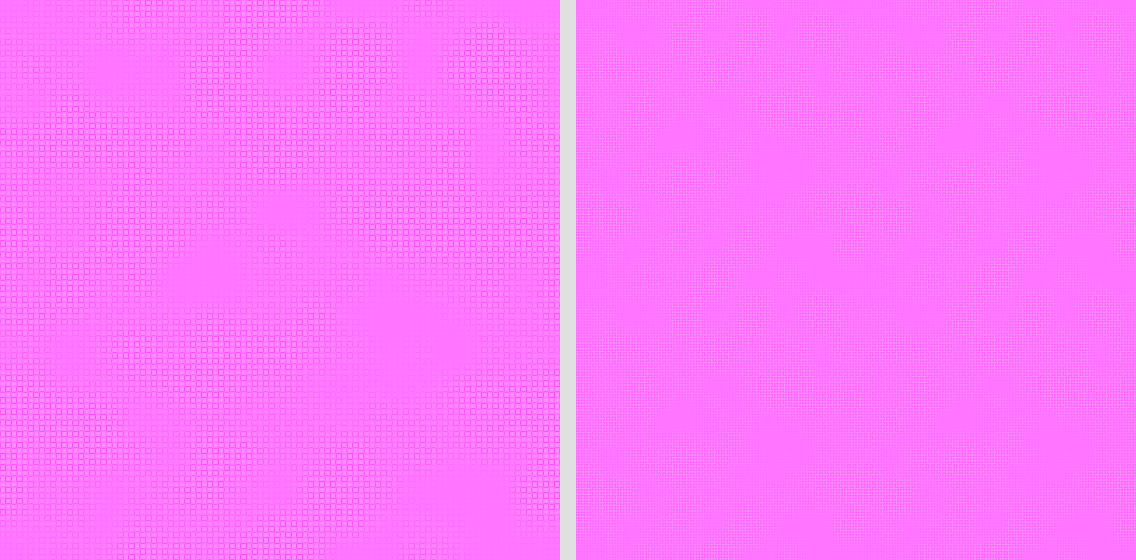
Left: one tile. Right: repeated 2 by 2.
Give the GLSL for this pattern, as a three.js fragment shader.

```glsl
// Draws a fine magenta plain weave whose relief fades in and out in soft patches.
varying vec2 vUv;

const float THREADS = 100.0;         // threads across and down, even so the weave wraps
const float WAIST = 0.36;            // half width of a thread at its crown, in cells
const float FLARE = 0.5;             // widening of a thread toward its ends
const float EDGE = 0.1;              // softness of the thread edges, in cells
const float CROWN_LIGHT = 0.095;     // lift of the thread crown above the base
const float END_FALL = 0.4;          // darkening toward the ends of a thread
const float SIDE_FALL = 0.12;        // darkening toward the sides of a thread
const float GAP_SHADE = -0.15;       // depth of the gaps between threads
const float PATCHES = 8.0;           // wear patches across and down
const float WEAR_LOW = 0.2;          // noise level at which the relief vanishes
const float WEAR_HIGH = 0.72;        // noise level of full relief
const float RELIEF_MIN = 0.06;
const float RELIEF_MAX = 1.1;
const vec3 BASE = vec3(1.0, 0.46, 1.0);
const vec3 TINT = vec3(0.0, 1.0, 0.0); // channel that carries the shading

float hash(vec2 p) {
  vec3 q = fract(vec3(p.xyx) * 0.1031);
  q += dot(q, q.yzx + 33.33);
  return fract((q.x + q.y) * q.z);
}

// Value noise that repeats after a whole number of cells.
float wrapNoise(vec2 uv, float period, float seed) {
  vec2 p = uv * period;
  vec2 cell = floor(p);
  vec2 f = fract(p);
  f = f * f * (3.0 - 2.0 * f);
  vec2 lo = mod(cell, period) + seed;
  vec2 hi = mod(cell + 1.0, period) + seed;
  float bottom = mix(hash(lo), hash(vec2(hi.x, lo.y)), f.x);
  float top = mix(hash(vec2(lo.x, hi.y)), hash(hi), f.x);
  return mix(bottom, top, f.y);
}

// Shade of the weave: vertical and horizontal threads take turns on top.
float weave(vec2 uv) {
  vec2 p = uv * THREADS;
  vec2 cell = floor(p);
  vec2 local = fract(p) - 0.5;
  bool vertical = mod(cell.x + cell.y, 2.0) < 0.5;
  float along = vertical ? local.y : local.x;
  float across = vertical ? local.x : local.y;

  float halfWidth = WAIST + FLARE * along * along;
  float cover = 1.0 - smoothstep(-EDGE, EDGE, abs(across) - halfWidth);
  float thread = CROWN_LIGHT - END_FALL * along * along - SIDE_FALL * across * across;
  return mix(GAP_SHADE, thread, cover);
}

// Strength of the relief, from nearly flat to full.
float relief(vec2 uv) {
  float n = 0.65 * wrapNoise(uv, PATCHES, 17.0)
          + 0.35 * wrapNoise(uv, PATCHES * 2.0, 53.0);
  return mix(RELIEF_MIN, RELIEF_MAX, smoothstep(WEAR_LOW, WEAR_HIGH, n));
}

void main() {
  float shade = weave(vUv) * relief(vUv);
  gl_FragColor = vec4(BASE + TINT * shade, 1.0);
}
```
